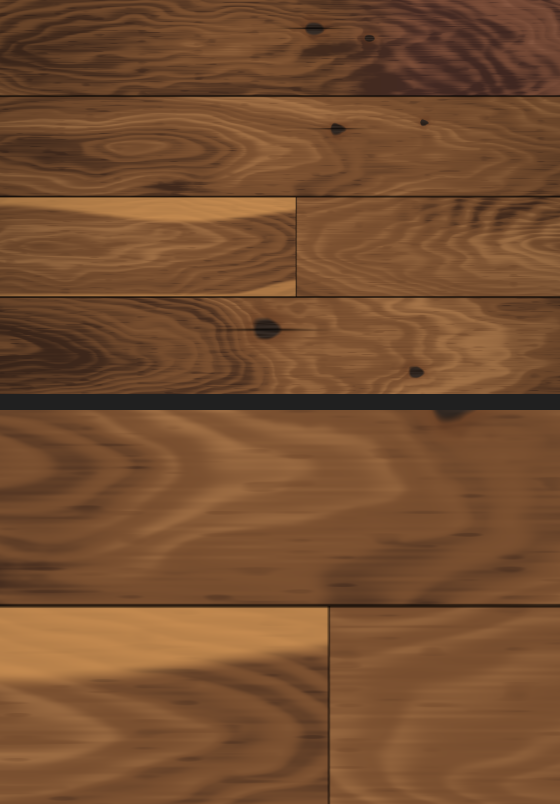
Top: the whole. Bottom: its middle third, enlarged.
This texture is drawn by a WebGL 1 fragment shader. Its source:

```glsl
precision highp float;
uniform vec2 u_resolution;

float hash(vec2 p) {
  return fract(sin(dot(p, vec2(127.1, 311.7))) * 43758.5453);
}

float noise(vec2 p) {
  vec2 cell = floor(p), f = fract(p);
  f = f * f * (3.0 - 2.0 * f);
  return mix(mix(hash(cell), hash(cell + vec2(1.0, 0.0)), f.x),
             mix(hash(cell + vec2(0.0, 1.0)), hash(cell + 1.0), f.x), f.y);
}

float fbm(vec2 p) {
  float sum = 0.0, amp = 0.5;
  for (int i = 0; i < 4; i++) {
    sum += amp * noise(p);
    p = p * 2.03 + 7.1;
    amp *= 0.5;
  }
  return sum;
}

// Soft elliptical patch
float patchMask(vec2 p, vec2 center, vec2 size) {
  vec2 q = (p - center) / size;
  return exp(-dot(q, q));
}

void main() {
  vec2 p = gl_FragCoord.xy / u_resolution.y;
  float px = 1.0 / u_resolution.y;

  // Four rows of planks, the second from below split by a joint
  float course = (p.y + 0.009) / 0.255;
  float row = floor(course), across = fract(course);
  float splitRow = 1.0 - step(0.5, abs(row - 1.0));
  float right = splitRow * step(0.752, p.x);
  float left = splitRow - right;
  float id = row + 4.0 * right;
  vec2 seed = vec2(17.3, 9.1) * id;

  // Long arches of grain, bent by noise
  vec2 heart = vec2(mix(0.2 * row - 0.1, 1.5, right), row * 0.255 + 0.12);
  float warp = fbm(p * vec2(1.8, 5.0) + seed) - 0.5;
  float level = length((p - heart) * vec2(0.2, 1.0)) + 0.2 * warp;
  level += 0.012 * (noise(p * vec2(7.0, 22.0) + seed) - 0.5);

  // Two knots per row, with the grain flowing round them
  float core = 0.0, halo = 0.0, crack = 0.0;
  for (int i = 0; i < 8; i++) {
    float r = floor(float(i) / 2.0), second = mod(float(i), 2.0);
    float sway = sin(r * 0.8);
    vec2 center = vec2(0.676 + 0.18 * sway, 0.163 + 0.255 * r);
    center += second * vec2(0.38 - 0.08 * r, 0.125 * sway - 0.109);
    float radius = (0.033 - 0.016 * sway) * (1.0 - 0.45 * second);
    float here = step(abs(r - row), 0.5) * (1.0 - splitRow);
    vec2 q = p - center;
    float d = length(q * vec2(0.8, 1.05)) / radius;
    d *= 0.8 + 0.4 * noise(q * 1.2 / radius + seed);
    level += here * radius * 1.7 * exp(-0.55 * d);
    core = max(core, here * smoothstep(1.0, 0.6, d));
    halo = max(halo, here * exp(-0.5 * d * d));
    crack += here * (1.0 - second) * patchMask(q, vec2(0.0), vec2(3.2, 0.1) * radius);
  }

  // Growth rings, broad colour bands, fibres and pores
  float f = fract(level * 58.0);
  float ring = smoothstep(0.0, 0.3, f) * (1.0 - smoothstep(0.45, 1.0, f));
  float ringPower = 0.3 + 0.7 * noise(p * vec2(2.5, 9.0) + seed + 31.0);
  float band = noise(vec2(level * 22.0, id * 5.7 + p.x * 0.8));
  float fibre = noise(p * vec2(14.0, 330.0) + seed);
  float pore = smoothstep(0.68, 0.95, noise(p * vec2(28.0, 210.0) + seed + 50.0));
  float tone = 0.5 + 0.65 * (band - 0.5) - 0.27 * (ring - 0.4) * ringPower;
  tone += 0.13 * (fibre - 0.5) - 0.12 * pore + 0.5 * warp;
  tone += 0.09 * right + 0.05 * step(row, 0.5) - 0.07 * step(1.5, row);

  // Curled figure in the upper right parts
  float burl = smoothstep(0.8, 1.1, p.x) * step(2.5, row);
  float ribs = right * patchMask(p, vec2(1.3, 0.46), vec2(0.24, 0.06));
  float curl = sin(p.x * 75.0 + p.y * mix(110.0, -50.0, right)
                   + 16.0 * fbm(p * vec2(5.0, 7.0) + 3.0));
  tone += curl * (0.09 * burl + 0.25 * ribs) - 0.3 * ribs;

  // Dark mineral streaks
  float stain = step(2.5, row) * patchMask(p, vec2(0.85, 0.873), vec2(0.13, 0.022));
  stain += step(2.5, row) * patchMask(p, vec2(0.96, 0.79), vec2(0.05, 0.035));
  stain += step(abs(row - 2.0), 0.5) * patchMask(p, vec2(0.46, 0.535), vec2(0.09, 0.025));
  tone -= stain * (0.15 + 0.75 * fbm(p * vec2(16.0, 40.0) + 8.0));
  tone = clamp(tone, 0.0, 1.0);

  vec3 walnut = mix(vec3(0.25, 0.16, 0.11), vec3(0.46, 0.30, 0.18), smoothstep(0.0, 0.5, tone));
  walnut = mix(walnut, vec3(0.64, 0.45, 0.28), smoothstep(0.45, 1.0, tone));
  walnut = mix(walnut, walnut * vec3(1.04, 1.0, 1.22), burl);

  // Pale sapwood along the edges of the left plank
  float topDepth = 0.015 + 0.05 * exp(-pow((p.x - 0.47) * 3.5, 2.0)) + 0.02 * warp;
  float lowDepth = 0.007 + 0.035 * smoothstep(0.58, 0.76, p.x);
  float sap = smoothstep(0.012, -0.006, (1.0 - across) * 0.255 - topDepth);
  sap = max(sap, 0.75 * smoothstep(0.006, -0.004, across * 0.255 - lowDepth));
  vec3 sapwood = vec3(0.74, 0.52, 0.30) * (0.88 + 0.2 * tone);
  vec3 color = mix(walnut, sapwood, sap * left);

  // Knots
  color = mix(color, vec3(0.36, 0.20, 0.11), 0.6 * halo);
  color = mix(color, vec3(0.10, 0.075, 0.06) + 0.09 * fibre, 0.9 * core);
  color *= 1.0 - 0.65 * min(crack, 1.0);

  // Seams and the end joint
  float seam = min(across, 1.0 - across) * 0.255;
  float joint = mix(1.0, abs(p.x - 0.752), splitRow);
  color *= 1.0 - 0.65 * (1.0 - smoothstep(0.0006, 0.0016 + px, seam));
  color *= 1.0 - 0.45 * (1.0 - smoothstep(0.0004, 0.001 + px, joint));

  // Soft light, dimmer toward the left and right ends
  color *= 1.04 - 0.16 * pow(abs(p.x - 0.75) / 0.75, 2.0);
  gl_FragColor = vec4(color, 1.0);
}
```
